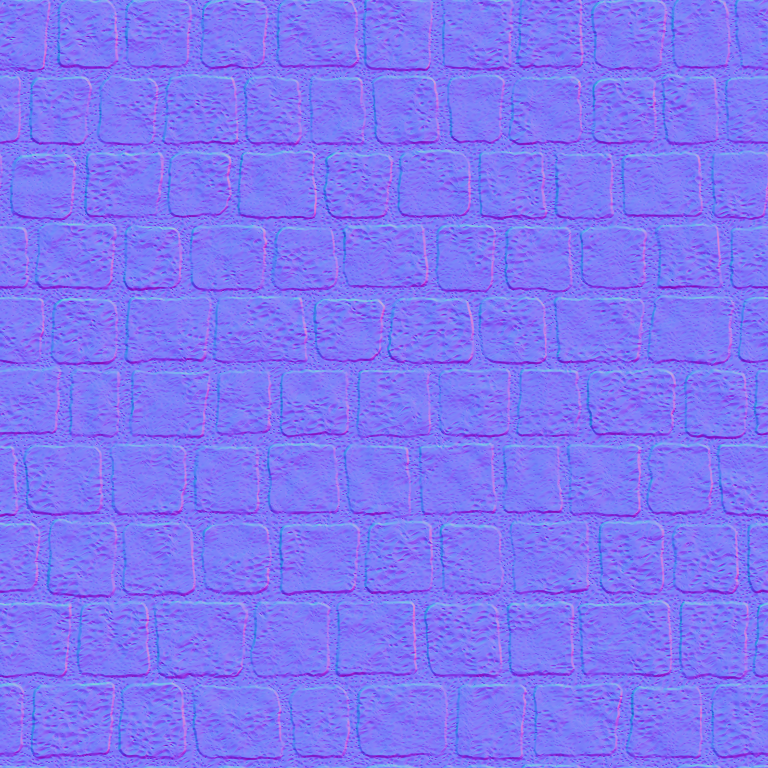
A three.js fragment shader for this texture map:

```glsl
// Tangent-space normal map of a rough cobblestone wall: ten uneven courses of rounded blocks.
varying vec2 vUv;

const float TAU = 6.2831853;
const float ROWS = 10.0;
const float SAMPLE_STEP = 0.0013;

vec2 hash2(vec2 p) {
  vec3 q = fract(p.xyx * vec3(0.1031, 0.1030, 0.0973));
  q += dot(q, q.yzx + 33.33);
  return fract((q.xx + q.yz) * q.zy);
}

// Value noise that wraps after the given number of cells
float softNoise(vec2 uv, vec2 cells) {
  vec2 p = uv * cells;
  vec2 id = floor(p);
  vec2 f = fract(p);
  f = f * f * (3.0 - 2.0 * f);
  float a = hash2(mod(id, cells)).x;
  float b = hash2(mod(id + vec2(1.0, 0.0), cells)).x;
  float c = hash2(mod(id + vec2(0.0, 1.0), cells)).x;
  float d = hash2(mod(id + 1.0, cells)).x;
  return mix(mix(a, b, f.x), mix(c, d, f.x), f.y);
}

// Cellular noise: scattered pits of mixed size, 0 in their hearts and 1 on the flat between
float pitNoise(vec2 uv, vec2 cells) {
  vec2 p = uv * cells;
  vec2 id = floor(p);
  float nearest = 1.0;
  for (int j = -1; j <= 1; j++) {
    for (int i = -1; i <= 1; i++) {
      vec2 cell = id + vec2(float(i), float(j));
      vec2 wrapped = mod(cell, cells);
      vec2 toPit = cell + hash2(wrapped) - p;
      float radius = mix(0.3, 0.85, hash2(wrapped + 59.0).x);
      nearest = min(nearest, length(toPit) / radius);
    }
  }
  return smoothstep(0.0, 1.0, nearest);
}

// Nine to eleven stones per course
float stonesInRow(float row) {
  float wide = step(row, 1.5) + step(abs(row - 5.0), 0.5);
  float narrow = step(abs(row - 8.0), 0.5);
  return 10.0 - wide + narrow;
}

// Sideways offset of each course, in stones
float rowShift(float row) {
  float a = TAU * row / ROWS;
  return 0.5 + 0.15 * sin(a) + 0.09 * cos(2.0 * a) - 0.15 * cos(3.0 * a) - 0.2 * cos(4.0 * a);
}

// Position of an uneven, leaning vertical joint, in stones
float jointAt(float col, float row, float count, float t) {
  vec2 vary = hash2(vec2(mod(col, count), row + 17.0)) - 0.5;
  return col + 0.26 * vary.x + 0.16 * vary.y * (t - 0.5);
}

float roundedBox(vec2 p, vec2 halfSize, float radius) {
  vec2 q = abs(p) - halfSize + radius;
  return length(max(q, 0.0)) + min(max(q.x, q.y), 0.0) - radius;
}

// Signed distance to the nearest stone outline, negative inside
float stoneDistance(vec2 uv) {
  float v = ROWS * (uv.y - 0.0163 - 0.0104 * cos(TAU * (uv.y - 0.4)));
  float row = mod(floor(v), ROWS);
  float t = fract(v);
  float count = stonesInRow(row);
  float u = uv.x * count - rowShift(row);
  float col = floor(u);
  col += step(jointAt(col + 1.0, row, count, t), u) - step(u, jointAt(col, row, count, t));

  vec2 id = vec2(mod(col, count), row);
  vec2 vary = hash2(id + 40.0);
  vec2 trim = hash2(id + 83.0);
  float left = jointAt(col, row, count, t) / count + 0.005 + 0.003 * trim.x;
  float right = jointAt(col + 1.0, row, count, t) / count - 0.005 - 0.003 * trim.y;
  float lean = 0.05 * (vary.x - 0.5) * (u / count - 0.5 * (left + right));
  float bottom = 0.004 + 0.004 * vary.x + lean;
  float top = 1.0 / ROWS - 0.004 - 0.004 * trim.x + lean;
  vec2 low = vec2(left, bottom);
  vec2 high = vec2(right, top);
  vec2 p = vec2(u / count, t / ROWS);
  return roundedBox(p - 0.5 * (low + high), 0.5 * (high - low), 0.006 + 0.01 * vary.y);
}

float wallHeight(vec2 uv) {
  // Ragged outline and narrow, unevenly worn bevel
  float wobble = 0.0045 * (softNoise(uv, vec2(40.0)) - 0.5)
               + 0.0025 * (softNoise(uv, vec2(130.0)) - 0.5);
  float stone = 1.0 - smoothstep(-0.003, 0.0012, stoneDistance(uv) + wobble);
  float wear = mix(0.0008, 0.0027, softNoise(uv + 0.61, vec2(50.0)));

  // Chipped faces in patches, gritty mortar
  float patchy = smoothstep(0.2, 0.8, softNoise(uv + 0.37, vec2(24.0, 30.0)));
  vec2 bent = uv + 0.006 * (softNoise(uv, vec2(60.0, 50.0)) - 0.5);
  float chips = pitNoise(bent, vec2(76.0, 124.0)) * mix(0.0002, 0.0011, patchy);
  float grit = pitNoise(bent, vec2(150.0, 210.0)) * mix(0.0006, 0.00025, stone);
  float swell = 0.0012 * softNoise(uv, vec2(14.0));
  return wear * stone + chips * mix(0.4, 1.0, stone) + grit + swell;
}

void main() {
  float h = wallHeight(vUv);
  vec2 slope = vec2(h - wallHeight(vUv + vec2(SAMPLE_STEP, 0.0)),
                    h - wallHeight(vUv + vec2(0.0, SAMPLE_STEP))) / SAMPLE_STEP;

  // Undersides break off more steeply than the tops and sides
  slope.y *= mix(1.5, 0.6, smoothstep(-0.12, 0.1, slope.y));
  slope.x *= 0.8;
  vec3 normal = normalize(vec3(slope.x, slope.y - 0.02, 1.0));
  gl_FragColor = vec4((normal * 0.5 + 0.5) * vec3(1.0, 1.0, 0.975), 1.0);
}
```
